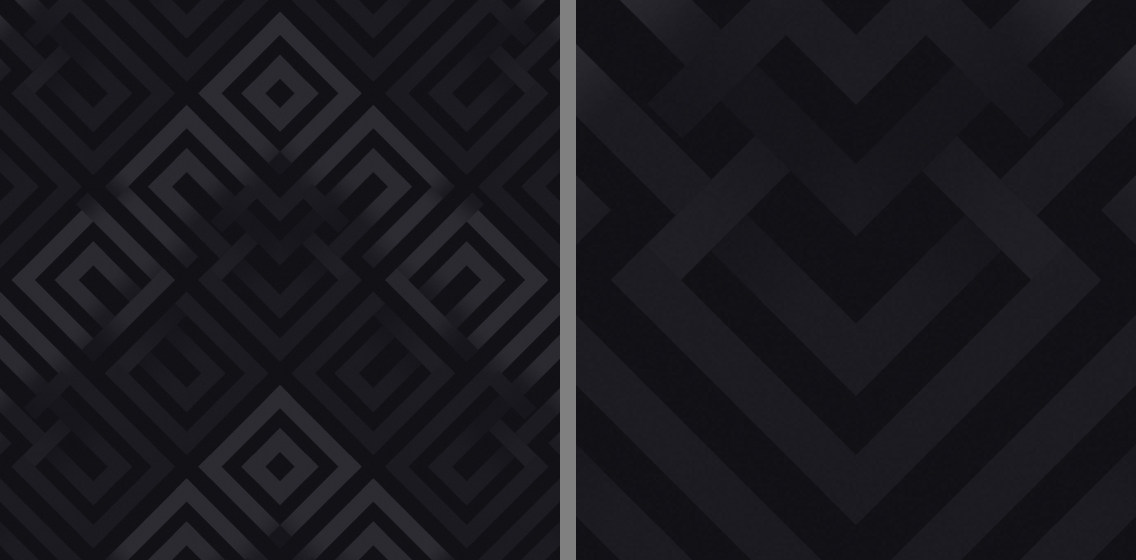
Left, the full canvas; right, a detail of the centre.
Give the GLSL for this pattern, as a WebGL 2 fragment shader.

```glsl
#version 300 es
precision highp float;
// Dark woven lattice of nested diamonds, mirrored left to right, one repeat across and 1.5 down.
// The plane is folded into diagonal lanes; each lane holds a bright upper cell and a dim
// lower cell, whose square rings are painted as straight bands that run into each other.

uniform vec2 u_resolution;
out vec4 fragColor;

const vec3 GROUND = vec3(0.068, 0.066, 0.086);
const vec3 DIM    = vec3(0.110, 0.106, 0.130);
const vec3 BRIGHT = vec3(0.178, 0.170, 0.198);
const float CELLS_ACROSS = 6.0;               // cell radii over the canvas
const float CELL = 128.0;                     // cell radius in design units
const float SPAN = CELL * CELLS_ACROSS;       // canvas side in design units
const float PERIOD = 4.0 * CELL;              // vertical repeat
const vec2 OUTER = vec2(80.0, 112.0);         // inner and outer radius of each ring
const vec2 INNER = vec2(20.0, 53.0);
const float KNOT_LOW = -15.0;                 // ends of the short crossing band
const float KNOT_HIGH = 88.0;
const float LOWER_TONE = 0.52;
const float GRAIN = 0.008;
const float GRAIN_CELLS = 512.0;

float edgeWidth;

float hash(vec2 p) {
    vec3 q = fract(vec3(p.xyx) * 0.1031);
    q += dot(q, q.yzx + 33.33);
    return fract((q.x + q.y) * q.z);
}

// Tone 0 is the ground, 0.5 the dim band, 1 the bright band.
vec3 toneColor(float t) {
    vec3 low = mix(GROUND, DIM, clamp(2.0 * t, 0.0, 1.0));
    return mix(low, BRIGHT, clamp(2.0 * t - 1.0, 0.0, 1.0));
}

// Paints an axis-aligned band; x is the range along the lane, y the range across it.
void band(inout float tone, vec2 p, vec2 xRange, vec2 yRange, float newTone) {
    vec2 lo = vec2(xRange.x, yRange.x), hi = vec2(xRange.y, yRange.y);
    vec2 cover = smoothstep(lo - edgeWidth, lo + edgeWidth, p)
               * (1.0 - smoothstep(hi - edgeWidth, hi + edgeWidth, p));
    tone = mix(tone, newTone, cover.x * cover.y);
}

// Dim cell, whose core opens toward the upper left.
void lowerCell(inout float tone, vec2 p, bool woven) {
    float rim = LOWER_TONE - 0.07 * smoothstep(-40.0, 110.0, p.x);
    float core = LOWER_TONE * mix(0.45, 0.95, smoothstep(-90.0, 0.0, p.x));
    float tip = LOWER_TONE * mix(1.15, 0.35, smoothstep(-60.0, 110.0, p.y));
    vec2 fullRim = vec2(-OUTER.y, OUTER.y);
    vec2 fullCore = vec2(-INNER.y, INNER.y);

    band(tone, p, vec2(-OUTER.y, -OUTER.x), vec2(-OUTER.y, woven ? INNER.x : OUTER.y), tip);
    band(tone, p, fullRim, -OUTER.yx, rim);
    band(tone, p, fullRim, OUTER, rim);
    band(tone, p, OUTER, fullRim, rim);

    float coreStart = woven ? -176.0 : -OUTER.x;
    band(tone, p, vec2(-OUTER.x, INNER.y), -INNER.yx, core);
    band(tone, p, vec2(coreStart, INNER.y), INNER, core);
    band(tone, p, INNER, fullCore, core);
}

// Bright cell, whose core opens toward the lower right.
void upperCell(inout float tone, vec2 p, float lane, bool woven) {
    float fade = 1.0 - 0.5 * smoothstep(35.0, 110.0, p.x);
    float coreFade = 0.95 - 0.6 * smoothstep(10.0, 90.0, p.x);
    float joint = lane == 1.0 ? smoothstep(-125.0, -60.0, p.y) : 1.0;
    float start = lane == 1.0 ? smoothstep(-120.0, -45.0, p.x) : 1.0;
    vec2 fullRim = vec2(-OUTER.y, OUTER.y);
    vec2 fullCore = vec2(-INNER.y, INNER.y);

    // Outer ring
    band(tone, p, vec2(-OUTER.y, OUTER.y), -OUTER.yx, mix(0.3, 1.0, start) * fade);
    band(tone, p, -OUTER.yx, fullRim, mix(0.35, 1.0, joint));
    float cross = lane == 2.0 ? smoothstep(-135.0, -60.0, p.x) : 1.0;
    float head = lane == 2.0 ? -CELL : -OUTER.y;
    band(tone, p, vec2(head, woven ? 145.0 : OUTER.y), OUTER, mix(0.35, 1.0, cross) * fade);

    // Core hook
    if (lane == 0.0) coreFade = 0.95;
    band(tone, p, vec2(-INNER.y, woven ? 144.0 : OUTER.x), -INNER.yx, max(coreFade, 0.5));
    band(tone, p, vec2(-INNER.y, woven ? 112.0 : OUTER.x), INNER, coreFade);
    band(tone, p, -INNER.yx, fullCore, 0.95);

    // Closing side: a short knot on woven lanes, a full side on the others
    vec2 side = woven ? vec2(KNOT_LOW, KNOT_HIGH) : fullRim;
    float sideTone = woven ? mix(0.25, 0.5, smoothstep(KNOT_LOW, KNOT_HIGH, p.y))
                           : mix(0.22, 0.85, smoothstep(-95.0, 0.0, p.y));
    band(tone, p, OUTER, side, sideTone);
}

void main() {
    vec2 uv = gl_FragCoord.xy / u_resolution;
    edgeWidth = SPAN / min(u_resolution.x, u_resolution.y);

    // Mirror in x, measure y downward and wrap it along the diagonal
    vec2 q = vec2(0.5 * SPAN * (1.0 - abs(2.0 * uv.x - 1.0)), SPAN * (1.0 - uv.y));
    q.y -= PERIOD * floor((q.x + q.y - 3.0 * CELL) / PERIOD);

    // Lane coordinates: x along the lane, y across it
    float across = q.x - q.y - 2.0 * CELL;
    float lane = floor(0.5 - across / (2.0 * CELL));
    vec2 p = vec2(q.x + q.y - PERIOD, across + 2.0 * CELL * lane);
    bool woven = mod(lane, 2.0) == 1.0;

    float tone = 0.0;
    lowerCell(tone, p - vec2(2.0 * CELL, 0.0), woven);
    upperCell(tone, p, lane, woven);

    float grain = GRAIN * (hash(floor(uv * GRAIN_CELLS)) - 0.5);
    fragColor = vec4(toneColor(tone) + grain, 1.0);
}
```
